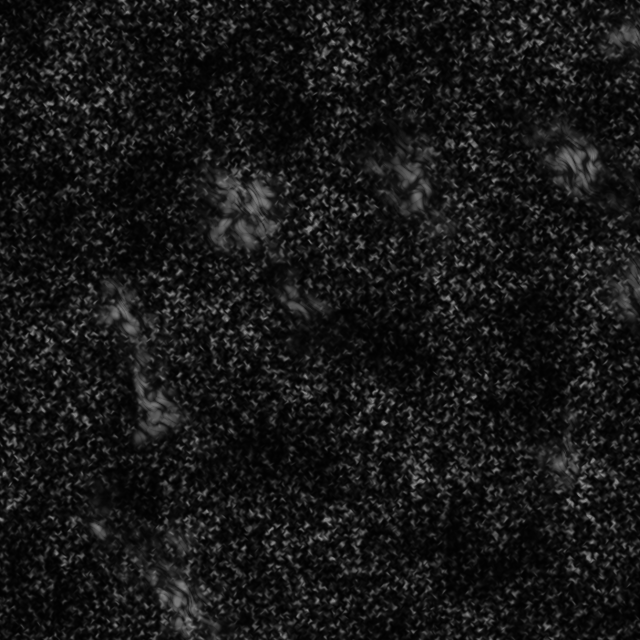
Reproduce this texture procedurally as a WebGL 2 fragment shader.

```glsl
#version 300 es
precision highp float;
// Dark field of fine grey grains with a few smoky, slanted wisps.

uniform vec2 u_resolution;
out vec4 fragColor;

vec2 hash2(vec2 p) {
  vec3 q = fract(p.xyx * vec3(0.1031, 0.1030, 0.0973));
  q += dot(q, q.yzx + 33.33);
  return fract((q.xx + q.yz) * q.zy);
}

mat2 rotate(float a) {
  return mat2(cos(a), sin(a), -sin(a), cos(a));
}

// Distance to the nearest scattered point
float cellDistance(vec2 p) {
  vec2 cell = floor(p);
  float nearest = 2.0;
  for (int y = -1; y <= 1; y++)
    for (int x = -1; x <= 1; x++) {
      vec2 id = cell + vec2(x, y);
      nearest = min(nearest, length(id + hash2(id + 40.0) - p));
    }
  return nearest;
}

// Broad uneven variation, about -1 to 1
float layeredSines(vec2 p) {
  float sum = 0.0, amp = 0.5;
  for (int i = 0; i < 4; i++) {
    p = rotate(1.1) * p + 1.7;
    sum += amp * sin(p.x + 1.3 * sin(p.y * 0.8)) * cos(p.y);
    p *= 1.8;
    amp *= 0.65;
  }
  return sum;
}

// Soft, irregular specks; few are bright
float grains(vec2 p) {
  p += 0.16 * sin(p.yx * 3.7 + 1.5 * sin(p * 1.3));
  vec2 cell = floor(p);
  float light = 0.0;
  for (int y = -1; y <= 1; y++)
    for (int x = -1; x <= 1; x++) {
      vec2 id = cell + vec2(x, y);
      vec2 shape = hash2(id + 300.0);
      vec2 d = rotate(shape.x * 3.1) * (p - id - hash2(id));
      d *= vec2(0.82, 1.2) / (0.38 + 0.18 * shape.y);
      float glow = 0.025 + 0.38 * pow(hash2(id + 700.0).x, 3.5);
      light += glow * exp(-dot(d, d));
    }
  return light;
}

// Scattered ragged patches, longer along the slant
float wispBody(vec2 p) {
  p += 0.24 * vec2(layeredSines(p * 5.0), layeredSines(p * 5.0 + 9.0));
  vec2 cell = floor(p);
  float body = 0.0;
  for (int y = -1; y <= 1; y++)
    for (int x = -1; x <= 1; x++) {
      vec2 id = cell + vec2(x, y);
      vec2 kind = hash2(id + 90.0);
      vec2 d = rotate(-0.2 - 0.6 * kind.y) * (p - id - hash2(id + 17.0));
      d /= vec2(0.14, 0.26) * (0.65 + 0.6 * kind.y);
      body += 1.2 * smoothstep(0.42, 0.8, kind.x) * exp(-dot(d, d));
    }
  return min(body, 1.0);
}

// Broken strands running from upper left to lower right
float strands(vec2 p) {
  p += 0.006 * vec2(sin(p.y * 47.0 + 2.0 * sin(p.x * 31.0)), sin(p.x * 63.0));
  p += 0.003 * sin(p.yx * 170.0);
  vec2 q = rotate(-0.75) * p;
  float coarse = 1.0 - cellDistance(q * vec2(52.0, 26.0));
  float fine = 1.0 - cellDistance(q * vec2(120.0, 55.0) + 5.0);
  return smoothstep(0.35, 0.85, 0.6 * coarse + 0.4 * fine);
}

void main() {
  vec2 uv = gl_FragCoord.xy / min(u_resolution.x, u_resolution.y);

  // Grains gather in loose brighter drifts
  float density = clamp(0.97 + 1.05 * layeredSines(uv * 15.0), 0.4, 1.9);
  float body = wispBody(uv * 5.0);
  float light = 0.006 + grains(uv * 150.0) * density * (1.0 - 0.75 * body);

  // Smoky halo and brighter strands
  light += body * (0.07 + 0.46 * strands(uv));

  // Compress the brightest grains
  light = min(light, 0.25 + 0.7 * max(light - 0.25, 0.0));
  fragColor = vec4(vec3(min(light, 0.5)), 1.0);
}
```
